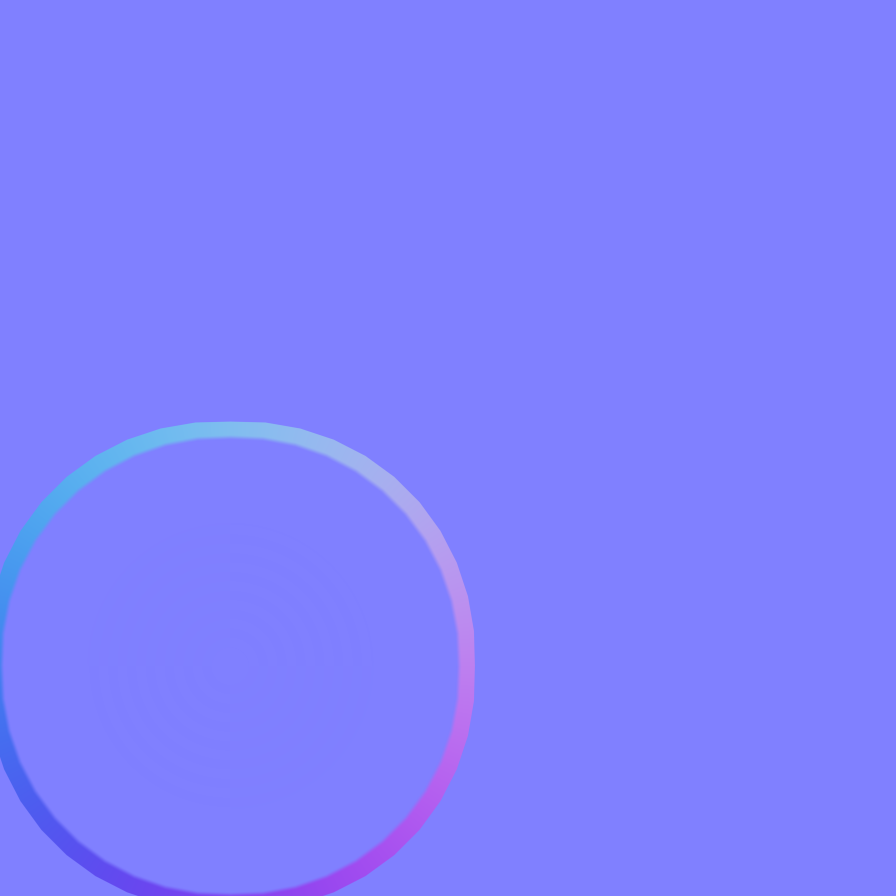
Give the GLSL for this texture map, as a Shadertoy shader.

```glsl
#define CENTER vec2(0.2572, 0.2567)
#define SIDES 44.0
#define OUTER_RADIUS 0.2728
#define INNER_RADIUS 0.2552
#define OUTER_BULGE 0.0065
#define INNER_BULGE 0.0040
#define BEVEL_SOFTNESS 0.0033
#define TILT 0.48
#define RIPPLE_TILT 0.007

const float TAU = 6.2831853;

// Corner of a slightly squared-off polygon.
vec2 corner(float index, float radius, float bulge) {
    float angle = index * TAU / SIDES;
    float r = radius + bulge * abs(sin(2.0 * angle));
    return r * vec2(cos(angle), sin(angle));
}

// Signed distance to the facet facing p, negative inside.
float facetDistance(vec2 p, float radius, float bulge) {
    float index = floor(atan(p.y, p.x) * SIDES / TAU);
    vec2 a = corner(index, radius, bulge);
    vec2 edge = corner(index + 1.0, radius, bulge) - a;
    return dot(p - a, normalize(vec2(edge.y, -edge.x)));
}

// Faint concentric waves, fading out before the rim.
float ripple(float r) {
    float fade = smoothstep(0.02, 0.07, r) * (1.0 - smoothstep(0.13, 0.16, r));
    return fade * sin(r * TAU / 0.021);
}

vec3 encodeNormal(vec2 slope) {
    float z = sqrt(max(0.0, 1.0 - dot(slope, slope)));
    return 0.5 + 0.5 * vec3(slope, z);
}

void mainImage(out vec4 fragColor, in vec2 fragCoord) {
    float pixel = 1.0 / iResolution.y;
    vec2 p = fragCoord / iResolution.xy - CENTER;
    float r = length(p);
    vec2 outward = p / max(r, 1e-4);

    // Crisp outer edge, soft inner edge.
    float outer = facetDistance(p, OUTER_RADIUS, OUTER_BULGE);
    float inner = facetDistance(p, INNER_RADIUS, INNER_BULGE);
    float rim = 1.0 - smoothstep(-0.7 * pixel, 0.7 * pixel, outer);
    rim *= smoothstep(-BEVEL_SOFTNESS, BEVEL_SOFTNESS, inner);

    // Flat field with ripples, then the bevelled rim.
    vec3 field = encodeNormal(outward * ripple(r) * RIPPLE_TILT);
    vec3 bevel = encodeNormal(outward * TILT);
    fragColor = vec4(mix(field, bevel, rim), 1.0);
}
```
